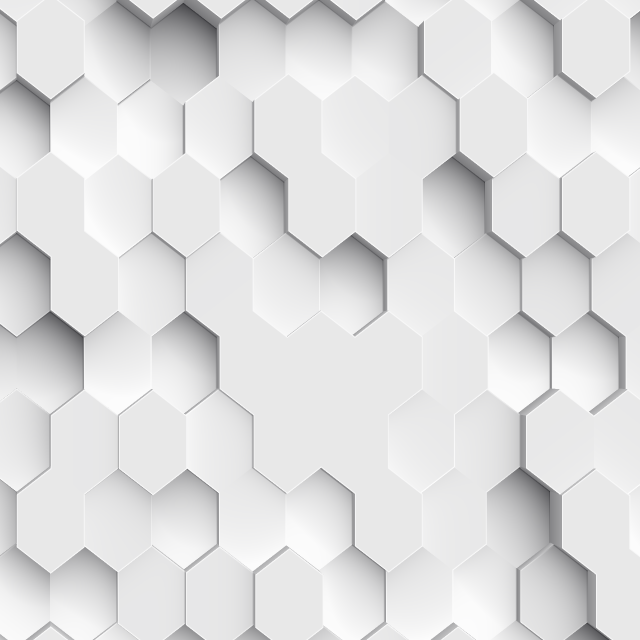
This pattern is drawn by a Shadertoy shader. Its source:

```glsl
// Field of white hexagonal columns at varied heights, with soft shadows and bounced light.
#define COLUMNS 9.6
#define ROWS 8.3
#define SEED 17.0
#define LEVELS 7.0
#define PARALLAX 0.21
#define EYE vec2(0.02, 0.45)
#define LIGHT vec2(0.5, 0.866)
#define FACE_TONE 0.908
#define SHADOW 0.58
#define BOUNCE 0.24
#define RIM 0.018

const float ROW_STEP = 0.8660254;
const int SAMPLES = 3;

float hash(vec2 p) {
    vec3 q = fract(vec3(p.xyx) * 0.1031);
    q += dot(q, q.yzx + 33.33);
    return fract((q.x + q.y) * q.z);
}

// Stepped height of a column, 0 to 1; equal steps make flush neighbours.
float columnHeight(vec2 id) {
    return floor(hash(id + SEED) * LEVELS) / (LEVELS - 1.0);
}

// Skewed lattice index to position; columns are one unit wide.
vec2 columnCenter(vec2 id) {
    return vec2(id.x + 0.5 * id.y, ROW_STEP * id.y);
}

// Top face: shadows from the light side, bounce from the far side, fine rims.
float shadeFace(vec2 q, vec2 id, float height) {
    float brightness = FACE_TONE;
    float shade = 1.0;
    float rim = 0.0;
    vec2 stepId = vec2(1.0, 0.0);
    for (int k = 0; k < 6; k++) {
        vec2 n = columnCenter(stepId);
        float rise = columnHeight(id + stepId) - height;
        float edge = max(0.5 - dot(q, n), 0.0);
        float facing = dot(n, LIGHT);
        float seam = 1.0 - smoothstep(0.4 * RIM, RIM, edge);
        if (rise > 0.01) {
            float occlusion = max(facing, 0.0) * rise * exp(-edge / (0.07 + 0.3 * rise));
            shade *= 1.0 - SHADOW * occlusion;
            shade *= 1.0 - 0.16 * seam * max(facing + 0.5, 0.0);
            brightness += BOUNCE * max(-facing, 0.0) * rise * exp(-edge / 0.32);
        } else if (rise < -0.01) {
            rim = max(rim, seam);
        }
        stepId = vec2(-stepId.y, stepId.x + stepId.y); // turn by 60 degrees
    }
    return min(brightness + 0.065 * rim, 0.99) * shade;
}

// Side wall: toned by its direction, darker towards the foot.
float shadeWall(vec2 normal, float level) {
    return (0.69 + 0.12 * dot(normal, LIGHT)) * mix(0.82, 1.0, level);
}

// Follows one sight line through the nearby prisms and shades the highest hit.
float renderColumns(vec2 uv) {
    vec2 p = uv * vec2(COLUMNS, ROWS * ROW_STEP) - vec2(0.25, 0.597 * ROW_STEP);
    vec2 lean = PARALLAX * (uv - EYE);
    float row = p.y / ROW_STEP;
    vec2 base = floor(vec2(p.x - 0.5 * row, row));

    float hitZ = -1.0, hitHeight = 0.0;
    vec2 hitId = base, hitNormal = vec2(0.0);
    bool hitWall = false;
    for (int j = -1; j <= 2; j++)
    for (int i = -1; i <= 2; i++) {
        vec2 id = base + vec2(float(i), float(j));
        vec2 local = p - columnCenter(id);
        float height = columnHeight(id);
        float nearZ = 0.0, farZ = 1e4;
        vec2 normal = vec2(0.0);
        // Intersect the three slabs that bound the hexagon.
        for (int k = 0; k < 3; k++) {
            vec2 axis = k == 0 ? vec2(1.0, 0.0) : vec2(0.5, ROW_STEP * float(3 - 2 * k));
            float slope = dot(axis, lean);
            float side = slope < 0.0 ? -1.0 : 1.0;
            slope = side * max(abs(slope), 1e-5);
            float along = dot(axis, local);
            float leave = (along + 0.5 * side) / slope;
            nearZ = max(nearZ, (along - 0.5 * side) / slope);
            if (leave < farZ) {
                farZ = leave;
                normal = -side * axis;
            }
        }
        float z = min(farZ, height);
        if (z >= nearZ && z > hitZ) {
            hitZ = z;
            hitHeight = height;
            hitId = id;
            hitNormal = normal;
            hitWall = farZ < height;
        }
    }
    if (hitWall) return shadeWall(hitNormal, hitZ / hitHeight);
    return shadeFace(p - hitZ * lean - columnCenter(hitId), hitId, hitHeight);
}

void mainImage(out vec4 fragColor, in vec2 fragCoord) {
    // Average a small grid of samples for smooth edges.
    float tone = 0.0;
    for (int y = 0; y < SAMPLES; y++)
    for (int x = 0; x < SAMPLES; x++) {
        vec2 shift = (vec2(float(x), float(y)) + 0.5) / float(SAMPLES) - 0.5;
        tone += renderColumns((fragCoord + shift) / iResolution.y);
    }
    tone /= float(SAMPLES * SAMPLES);
    fragColor = vec4(tone + vec3(0.0, 0.0, 0.018 * (1.0 - tone)), 1.0);
}
```
